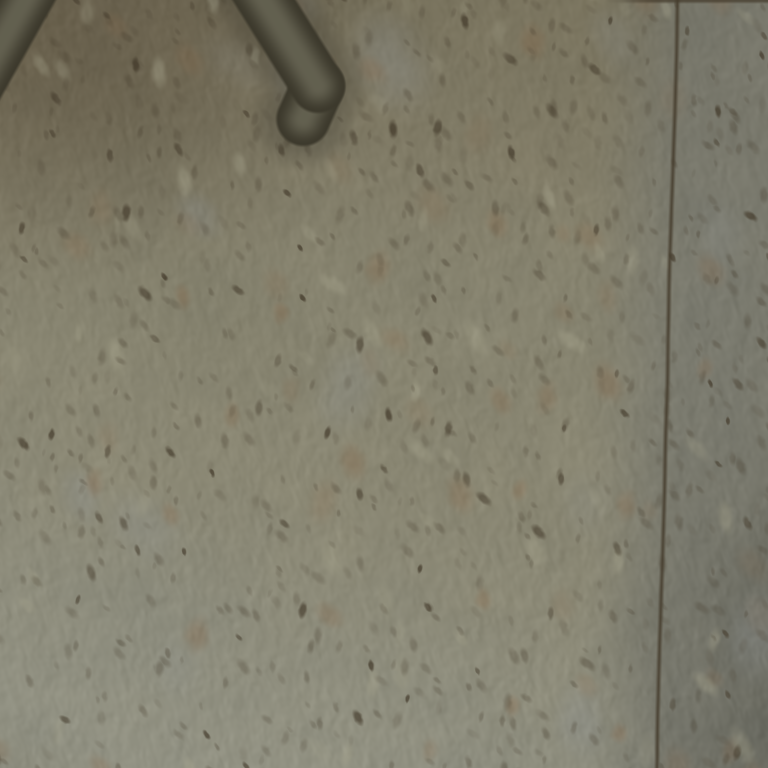
Write a WebGL 1 fragment shader that draws this texture.

```glsl
precision highp float;
// Worn beige stone floor with pits, mineral patches, a tile seam and two metal chair legs.
uniform vec2 u_resolution;

const vec3 STONE_WARM = vec3(0.485, 0.462, 0.378);
const vec3 STONE_MID = vec3(0.530, 0.518, 0.440);
const vec3 STONE_PALE = vec3(0.562, 0.562, 0.505);
const vec3 STONE_COOL = vec3(0.462, 0.464, 0.425);
const vec3 SHADE = vec3(0.385, 0.350, 0.275);
const vec3 PIT = vec3(0.270, 0.235, 0.175);
const vec3 RUST = vec3(0.520, 0.400, 0.285);
const vec3 CHALK = vec3(0.655, 0.645, 0.555);
const vec3 BLUISH = vec3(0.560, 0.575, 0.570);
const vec3 SEAM = vec3(0.270, 0.235, 0.175);
const vec3 METAL_DARK = vec3(0.235, 0.222, 0.172);
const vec3 METAL_LIGHT = vec3(0.385, 0.375, 0.310);
const float RELIEF = 0.050;       // strength of the surface grain
const float EDGE = 0.0028;        // softness of outlines
const float SEAM_HALF = 0.0022;   // half width of the tile joint
const float LEG_RADIUS = 0.035;

float hash(vec2 p) {
  vec3 q = fract(vec3(p.xyx) * 0.1031);
  q += dot(q, q.yzx + 33.33);
  return fract((q.x + q.y) * q.z);
}

float noise(vec2 p) {
  vec2 i = floor(p), f = fract(p);
  f = f * f * (3.0 - 2.0 * f);
  return mix(mix(hash(i), hash(i + vec2(1, 0)), f.x),
             mix(hash(i + vec2(0, 1)), hash(i + vec2(1, 1)), f.x), f.y);
}

float fbm(vec2 p) {
  float sum = 0.0, gain = 0.5;
  for (int i = 0; i < 4; i++) {
    sum += gain * noise(p);
    p = mat2(0.8, 0.6, -0.6, 0.8) * p * 2.03 + 17.3;
    gain *= 0.5;
  }
  return sum / 0.9375;
}

// Height of the rough surface, its bumps stretched along a steep diagonal.
float height(vec2 p) {
  vec2 q = mat2(0.94, -0.34, 0.34, 0.94) * p;
  q += 0.006 * vec2(noise(p * 40.0), noise(p * 40.0 + 9.0));
  return noise(q * vec2(105.0, 62.0)) + 0.5 * noise(q * vec2(190.0, 125.0) + 31.0);
}

// Scattered, tilted oval marks: one candidate per cell, kept by chance.
float flecks(vec2 p, float cells, float chance, vec2 size, float blur, float seed) {
  float cover = 0.0;
  vec2 home = floor(p * cells);
  for (int y = -1; y <= 1; y++) {
    for (int x = -1; x <= 1; x++) {
      vec2 id = home + vec2(x, y);
      vec2 key = id + seed;
      vec2 d = p - (id + vec2(hash(key), hash(key + 41.7))) / cells;
      float tilt = 0.35 + 1.3 * (hash(key + 73.1) - 0.5);
      float c = cos(tilt), s = sin(tilt);
      d = vec2(c * d.x + s * d.y, c * d.y - s * d.x);
      d += 0.35 * size.x * (noise(p * 0.9 / size.x + seed) - 0.5);
      float grow = mix(0.55, 1.25, hash(key + 12.9));
      float oval = 1.0 - smoothstep(1.0 - blur, 1.0 + blur, length(d / (size * grow)));
      float strength = mix(0.35, 1.0, hash(key + 57.3));
      cover = max(cover, oval * strength * step(hash(key + 88.8), chance));
    }
  }
  return cover;
}

// Distance to segment a-b.
float segment(vec2 p, vec2 a, vec2 b) {
  vec2 ab = b - a;
  return length(p - a - ab * clamp(dot(p - a, ab) / dot(ab, ab), 0.0, 1.0));
}

// Round metal tube, darker on its rims.
vec3 tube(vec3 under, vec2 p, vec2 a, vec2 b, float radius) {
  float d = segment(p, a, b);
  vec3 metal = mix(METAL_LIGHT, METAL_DARK, smoothstep(0.1, 1.0, d / radius));
  return mix(under, metal, 1.0 - smoothstep(-EDGE, EDGE, d - radius));
}

void main() {
  vec2 p = gl_FragCoord.xy / u_resolution;
  float seamX = mix(0.855, 0.882, p.y) + 0.002 * (noise(vec2(p.y * 14.0, 3.0)) - 0.5);

  // Broad light: warm top, pale lower left, cool tile beyond the seam.
  float cloud = fbm(p * 5.0) - 0.5;
  vec3 color = mix(STONE_MID, STONE_WARM, smoothstep(0.55, 1.0, p.y + 0.25 * cloud));
  color = mix(color, STONE_PALE, smoothstep(0.62, 0.05, p.y + 0.25 * p.x + 0.3 * cloud));
  color = mix(color, SHADE, 0.8 * smoothstep(0.52, 0.0, length((p - vec2(0.06, 1.0)) * vec2(0.9, 1.2))));
  color = mix(color, STONE_COOL, 0.8 * smoothstep(-0.12, 0.03, p.x - seamX));
  color *= 1.0 - 0.12 * smoothstep(0.75, 1.05, p.x) * smoothstep(0.6, 0.0, p.y);
  color += 0.045 * cloud + 0.03 * (fbm(p * 22.0) - 0.5) * vec3(1.0, 0.9, 0.7);

  // Mineral patches and pits, from wide to fine.
  color = mix(color, BLUISH, 0.35 * flecks(p, 6.0, 0.35, vec2(0.030, 0.045), 0.8, 5.0));
  color = mix(color, RUST, 0.32 * flecks(p, 13.0, 0.30, vec2(0.013, 0.019), 0.7, 19.0));
  color = mix(color, CHALK, 0.42 * flecks(p, 14.0, 0.28, vec2(0.008, 0.018), 0.6, 37.0));
  color = mix(color, PIT, 0.30 * flecks(p, 44.0, 0.33, vec2(0.0040, 0.0080), 0.6, 61.0));
  color = mix(color, PIT, 0.75 * flecks(p, 19.0, 0.24, vec2(0.0042, 0.0085), 0.5, 83.0));

  // Grain lit from the upper left.
  float slope = height(p) - height(p + vec2(-0.0035, 0.0025));
  color += RELIEF * slope * mix(1.0, 0.7, p.y);

  // Tile joints, then the legs with their soft contact shadow.
  float joint = abs(p.x - seamX) - SEAM_HALF;
  color = mix(color, SEAM, 0.85 * (1.0 - smoothstep(-EDGE, EDGE, joint)));
  float topJoint = abs(p.y - 0.999) - SEAM_HALF;
  color = mix(color, SEAM, 0.8 * (1.0 - smoothstep(-EDGE, EDGE, topJoint)) * smoothstep(0.78, 0.86, p.x));

  vec2 top = vec2(0.325, 1.03), knee = vec2(0.414, 0.888), foot = vec2(0.395, 0.845);
  float shadow = min(segment(p, top, knee), segment(p, knee, foot)) - LEG_RADIUS;
  color *= 1.0 - 0.14 * smoothstep(0.04, 0.0, shadow);
  color = tube(color, p, knee, foot, LEG_RADIUS);
  color = tube(color, p, top, knee, LEG_RADIUS);
  color = tube(color, p, vec2(0.055, 1.04), vec2(-0.035, 0.88), LEG_RADIUS);

  gl_FragColor = vec4(clamp(color, 0.0, 1.0), 1.0);
}
```
